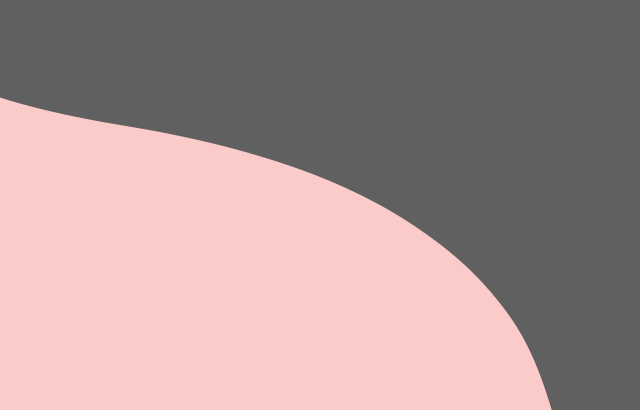
This background is drawn by a WebGL 2 fragment shader. Its source:

```glsl
#version 300 es
precision highp float;

#define CANVAS vec2(7.68, 4.92)
#define BACKDROP vec3(0.376, 0.376, 0.376)
#define BLUSH vec3(0.980, 0.796, 0.788)
#define KNOTS 8

uniform vec2 u_resolution;
out vec4 fragColor;

// Outline knots: position x, height y, slope z
const vec3 outline[KNOTS] = vec3[KNOTS](
    vec3(0.00, 3.75, -0.32), vec3(1.00, 3.50, -0.20),
    vec3(2.00, 3.32, -0.20), vec3(3.00, 3.08, -0.29),
    vec3(4.00, 2.73, -0.43), vec3(5.00, 2.19, -0.68),
    vec3(6.00, 1.28, -1.27), vec3(6.62, 0.00, -3.40));

// Cubic Hermite span: returns height and slope at x
vec2 hermite(vec3 a, vec3 b, float x) {
    float span = b.x - a.x;
    float t = (x - a.x) / span;
    float rise = b.y - a.y;
    float c1 = a.z * span;
    float c2 = 3.0 * rise - (2.0 * a.z + b.z) * span;
    float c3 = (a.z + b.z) * span - 2.0 * rise;
    float height = a.y + t * (c1 + t * (c2 + t * c3));
    float slope = (c1 + t * (2.0 * c2 + t * 3.0 * c3)) / span;
    return vec2(height, slope);
}

// Smooth hill profile, continued as a straight line past the last knot
vec2 hillProfile(float x) {
    vec3 last = outline[KNOTS - 1];
    vec2 profile = vec2(last.y + last.z * (x - last.x), last.z);
    for (int i = 0; i < KNOTS - 1; i++) {
        if (x >= outline[i].x && x < outline[i + 1].x) {
            profile = hermite(outline[i], outline[i + 1], x);
        }
    }
    return profile;
}

void main() {
    vec2 p = gl_FragCoord.xy / u_resolution * CANVAS;
    float pixel = CANVAS.y / u_resolution.y;

    // Approximate signed distance, positive inside the hill
    vec2 hill = hillProfile(p.x);
    float inside = (hill.x - p.y) / sqrt(1.0 + hill.y * hill.y);

    float coverage = clamp(inside / pixel + 0.5, 0.0, 1.0);
    fragColor = vec4(mix(BACKDROP, BLUSH, coverage), 1.0);
}
```
